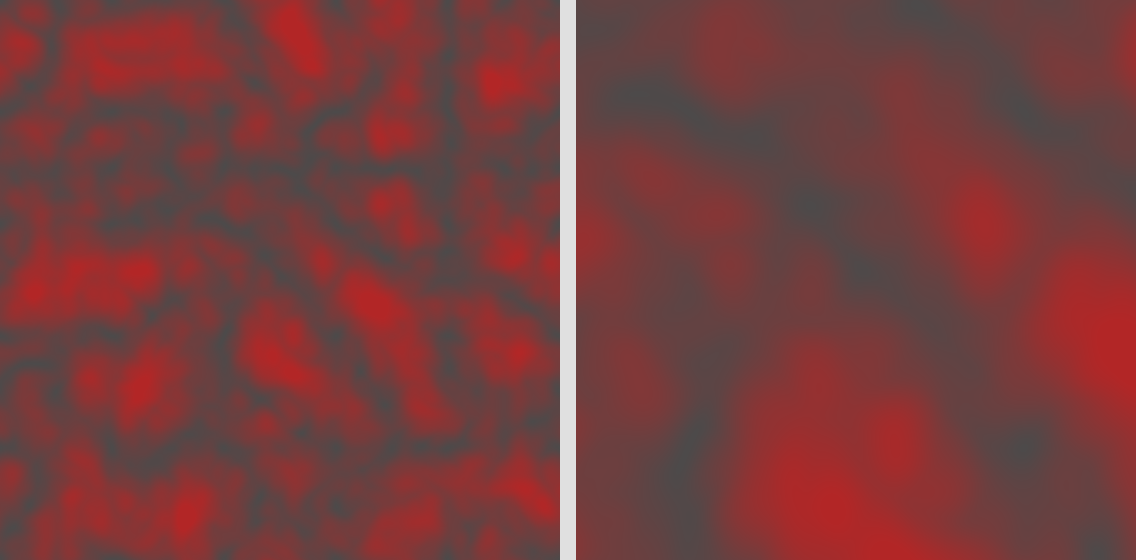
Left: the whole. Right: its middle third, enlarged.
Write a Shadertoy shader that draws this texture.

```glsl
// Soft red clouds parted by dim grey creases.
// Three octaves of folded gradient noise are summed; the folds leave the
// creases, and the sum blends from slate grey to red.

// Unit gradient with a random direction for a lattice point
vec2 latticeGradient(vec2 cell) {
    float angle = 6.2831853 * fract(sin(dot(cell, vec2(127.1, 311.7))) * 43758.5453);
    return vec2(cos(angle), sin(angle));
}

float gradientNoise(vec2 p) {
    vec2 cell = floor(p);
    vec2 f = p - cell;
    vec2 fade = f * f * f * (f * (f * 6.0 - 15.0) + 10.0);
    vec2 e = vec2(1.0, 0.0);
    float a = dot(latticeGradient(cell), f);
    float b = dot(latticeGradient(cell + e.xy), f - e.xy);
    float c = dot(latticeGradient(cell + e.yx), f - e.yx);
    float d = dot(latticeGradient(cell + e.xx), f - e.xx);
    return mix(mix(a, b, fade.x), mix(c, d, fade.x), fade.y);
}

// Absolute value with a rounded fold
float softAbs(float x, float radius) {
    return sqrt(x * x + radius * radius) - radius;
}

float turbulence(vec2 p) {
    float sum = 0.0;
    float scale = 1.0;
    for (int octave = 0; octave < 3; octave++) {
        // The fold radius grows with frequency, so all creases are equally soft
        float n = gradientNoise(p * scale + 37.0 * float(octave));
        sum += softAbs(n, 0.025 * scale) / scale;
        scale *= 2.0;
    }
    return sum;
}

void mainImage(out vec4 fragColor, in vec2 fragCoord) {
    vec2 uv = fragCoord / iResolution.y;

    float redness = clamp(0.04 + 1.5 * turbulence(uv * 5.0), 0.0, 1.0);

    vec3 slateGrey = vec3(0.285, 0.295, 0.295);
    vec3 cloudRed = vec3(0.70, 0.15, 0.15);
    fragColor = vec4(mix(slateGrey, cloudRed, redness), 1.0);
}
```
